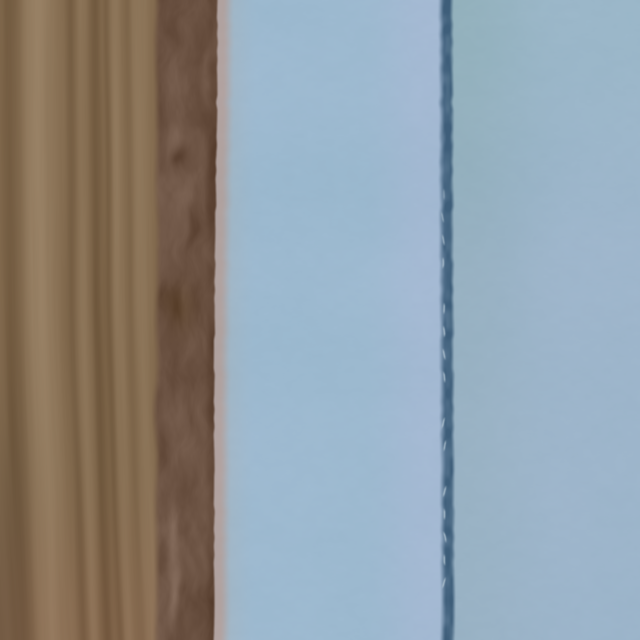
This texture is drawn by a WebGL 1 fragment shader. Its source:

```glsl
precision highp float;
// Brown wood grain on the left beside two pale blue panels split by a dark groove.
// Grain is stacked soft vertical bands bent by noise; panels are gradients with
// a warm bevel, a shaded groove and small bright fibres scattered along its lip.
uniform vec2 u_resolution;

const vec3 WOOD_MID = vec3(0.510, 0.415, 0.305);
const vec3 WOOD_LIGHT = vec3(0.605, 0.515, 0.405);
const vec3 WOOD_DARK = vec3(0.395, 0.305, 0.205);
const vec3 BARK = vec3(0.420, 0.322, 0.260);
const vec3 BEVEL = vec3(0.690, 0.635, 0.625);
const vec3 PANEL_LEFT = vec3(0.612, 0.725, 0.812);
const vec3 PANEL_LILAC = vec3(0.640, 0.725, 0.825);
const vec3 PANEL_RIGHT = vec3(0.615, 0.710, 0.795);
const vec3 PANEL_GREY = vec3(0.575, 0.680, 0.730);
const vec3 GROOVE = vec3(0.245, 0.370, 0.480);
const float WOOD_EDGE = 0.3345;
const float BARK_EDGE = 0.2430;
const float GROOVE_X = 0.7010;
const float FIBRE_CELLS = 28.0;

float hash(vec2 p) {
  vec3 q = fract(vec3(p.xyx) * 0.1031);
  q += dot(q, q.yzx + 33.33);
  return fract((q.x + q.y) * q.z);
}

float noise(vec2 p) {
  vec2 i = floor(p), f = fract(p);
  f = f * f * (3.0 - 2.0 * f);
  return mix(mix(hash(i), hash(i + vec2(1.0, 0.0)), f.x),
             mix(hash(i + vec2(0.0, 1.0)), hash(i + vec2(1.0, 1.0)), f.x), f.y);
}

float fbm(vec2 p) {
  float sum = 0.0, amp = 0.5;
  for (int i = 0; i < 4; i++) {
    sum += amp * noise(p);
    p = p * 2.03 + 7.1;
    amp *= 0.5;
  }
  return sum;
}

// Soft vertical line: centre c, half width w
float band(float x, float c, float w) {
  float d = (x - c) / w;
  return exp(-d * d);
}

float blob(vec2 p, vec2 c, vec2 r) {
  vec2 d = (p - c) / r;
  return exp(-dot(d, d));
}

vec3 woodColor(vec2 p) {
  // Grain leans right toward the bottom
  float low = 1.0 - p.y;
  float x = p.x - 0.022 * low * low + 0.004 * (noise(vec2(p.x * 12.0, p.y * 4.0)) - 0.5);
  float light = 0.85 * band(x, 0.058, 0.026) + 0.35 * band(x, 0.126, 0.011)
              + 0.45 * band(x, 0.180, 0.010) + 0.45 * band(x, 0.218, 0.016);
  float dark = 0.55 * band(x, 0.016, 0.016) + 0.50 * band(x, 0.109, 0.008)
             + 0.60 * band(x, 0.148, 0.009) + 0.40 * band(x, 0.167, 0.006)
             + 0.25 * band(x, 0.200, 0.007);
  vec3 col = mix(WOOD_MID, WOOD_LIGHT, light * mix(0.65, 1.0, smoothstep(0.0, 0.6, p.y)));
  col = mix(col, WOOD_DARK, clamp(dark, 0.0, 1.0));
  col += 0.045 * (fbm(vec2(x * 95.0, p.y * 2.5)) - 0.47);
  col *= 1.0 - 0.13 * smoothstep(0.07, 0.0, p.x) * smoothstep(0.55, 0.0, p.y);
  col += vec3(0.015, 0.0, 0.005) * smoothstep(0.3, 0.0, p.y);

  // Reddish strip with mottled knots
  vec2 warp = p + 0.014 * (vec2(noise(p * 28.0), noise(p * 28.0 + 9.0)) - 0.5);
  float swirl = fbm(vec2(warp.x * 48.0, warp.y * 17.0));
  vec3 bark = BARK + 0.13 * (swirl - 0.47);
  bark += 0.07 * blob(warp, vec2(0.276, 0.780), vec2(0.020, 0.030));
  bark += 0.05 * blob(warp, vec2(0.276, 0.650), vec2(0.018, 0.070));
  bark += 0.09 * blob(warp, vec2(0.273, 0.110), vec2(0.009, 0.100));
  bark -= 0.08 * blob(warp, vec2(0.283, 0.755), vec2(0.012, 0.012));
  bark -= 0.06 * blob(warp, vec2(0.300, 0.640), vec2(0.010, 0.025));
  bark -= vec3(0.05, 0.05, 0.07) * blob(warp, vec2(0.280, 0.520), vec2(0.026, 0.035));
  bark -= 0.05 * smoothstep(0.318, WOOD_EDGE, p.x);
  float strip = smoothstep(-0.006, 0.008, p.x - BARK_EDGE - 0.006 * (noise(vec2(3.0, p.y * 14.0)) - 0.5));
  return mix(col, bark, strip);
}

vec3 panelColor(vec2 p, float edge, float groove) {
  vec3 left = mix(PANEL_LEFT, PANEL_LILAC, smoothstep(0.56, 0.67, p.x));
  float fromEdge = p.x - edge;
  left = mix(left, vec3(0.635, 0.710, 0.765), 0.75 * smoothstep(0.065, 0.015, fromEdge));
  left = mix(left, BEVEL, smoothstep(0.028, 0.008, fromEdge));
  float greyness = smoothstep(0.20, 0.0, p.x - groove) * mix(0.40, 0.75, p.y);
  vec3 right = mix(PANEL_RIGHT, PANEL_GREY, greyness);
  right += vec3(-0.012, 0.005, -0.010) * smoothstep(0.55, 1.0, p.y);
  vec3 col = mix(left, right, smoothstep(-0.002, 0.002, p.x - groove));
  col += vec3(0.026, 0.014, 0.018) * (fbm(p * vec2(5.0, 7.0)) - 0.47);
  return col + 0.012 * (fbm(p * vec2(60.0, 90.0)) - 0.47);
}

// Short slanted bright fibres, one possible per cell along the groove
float fibres(vec2 p, float groove) {
  float cell = floor(p.y * FIBRE_CELLS);
  float h = hash(vec2(cell, 17.0)), k = hash(vec2(cell, 41.0));
  float y = fract(p.y * FIBRE_CELLS) - 0.5;
  float x = p.x - groove + 0.010 - 0.005 * k - (h - 0.5) * 0.022 * y;
  float present = step(0.45, k) * smoothstep(0.85, 0.55, p.y);
  return present * band(x, 0.0, 0.0018) * smoothstep(0.30, 0.08, abs(y));
}

void main() {
  vec2 p = gl_FragCoord.xy / u_resolution;
  float px = 1.0 / u_resolution.x;
  float rough = 0.0018 * (noise(vec2(5.0, p.y * 75.0)) - 0.5);
  float edge = WOOD_EDGE + 0.005 * smoothstep(0.35, 1.0, p.y) + rough;
  float groove = GROOVE_X - 0.003 * p.y + rough;

  vec3 col = panelColor(p, edge, groove);
  float d = p.x - groove;
  float shade = smoothstep(-0.015, -0.003, d) * smoothstep(0.012, 0.004, d);
  float grain = 0.78 + 0.30 * noise(vec2(p.x * 150.0, p.y * 65.0));
  col = mix(col, GROOVE, clamp(shade * grain, 0.0, 1.0));
  col = mix(col, vec3(0.72, 0.79, 0.84), 0.65 * fibres(p, groove));

  float onPanel = smoothstep(-px - 0.001, px + 0.001, p.x - edge);
  gl_FragColor = vec4(mix(woodColor(p), col, onPanel), 1.0);
}
```
